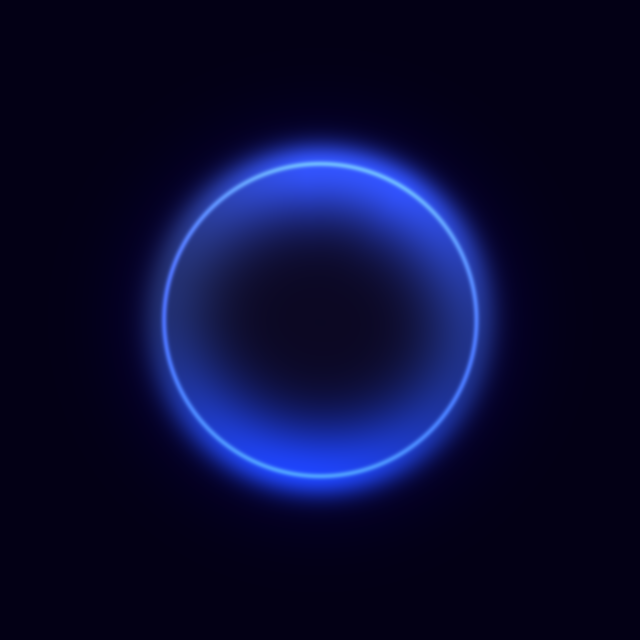
A Shadertoy shader for this background:

```glsl
const vec2  CENTER = vec2(0.5005, 0.5);
const float RADIUS = 0.2440;
const float RING_WIDTH = 0.0046;
const float INNER_REACH = 0.091;
const float OUTER_REACH = 0.034;
const float HALO_REACH = 0.095;

const vec3 NIGHT = vec3(0.010, 0.000, 0.082);
const vec3 HALO = vec3(0.008, 0.000, 0.090);
const vec3 CORE = vec3(0.045, 0.030, 0.135);
const vec3 GLOW_DIM = vec3(0.130, 0.185, 0.450);
const vec3 GLOW_BRIGHT = vec3(0.160, 0.300, 1.000);
const vec3 RING_DIM = vec3(0.290, 0.430, 0.960);
const vec3 RING_BRIGHT = vec3(0.360, 0.660, 1.000);
const vec3 UPPER_TINT = vec3(0.040, 0.030, 0.000);

// Light gathers at both ends of a tilted axis and leans to one side
const vec2  LIGHT_AXIS = vec2(0.180, 0.984);
const vec2  LIGHT_LEAN = vec2(0.100, 0.040);
const float LIGHT_MEAN = 0.56;
const float LIGHT_SWING = 0.48;

float falloff(float distance, float reach) {
    float t = distance / reach;
    return exp(-t * t);
}

float lightAround(vec2 direction) {
    float along = dot(direction, LIGHT_AXIS);
    float lobes = 2.0 * along * along - 1.0;
    return clamp(LIGHT_MEAN + LIGHT_SWING * lobes + dot(direction, LIGHT_LEAN), 0.0, 1.0);
}

void mainImage(out vec4 fragColor, in vec2 fragCoord) {
    vec2 size = iResolution.xy;
    vec2 p = (fragCoord - CENTER * size) / min(size.x, size.y);
    float r = length(p);
    float edge = r - RADIUS;
    vec2 direction = p / max(r, 1e-4);

    float light = lightAround(direction);
    vec3 tint = UPPER_TINT * direction.y;

    // Night sky with a faint halo, and the dark core of the disc
    vec3 outside = NIGHT + HALO * falloff(max(edge, 0.0), HALO_REACH);
    float inside = 1.0 - smoothstep(-RING_WIDTH, RING_WIDTH, edge);
    vec3 color = mix(outside, CORE, inside);

    // Wide glow inward, short glow outward
    float reach = edge < 0.0 ? INNER_REACH : OUTER_REACH;
    vec3 glow = mix(GLOW_DIM, GLOW_BRIGHT, light) + tint;
    color = mix(color, glow, falloff(edge, reach));

    // Thin bright rim
    vec3 ring = mix(RING_DIM, RING_BRIGHT, light) + 1.5 * tint;
    color = mix(color, ring, falloff(edge, RING_WIDTH));

    fragColor = vec4(color, 1.0);
}
```
